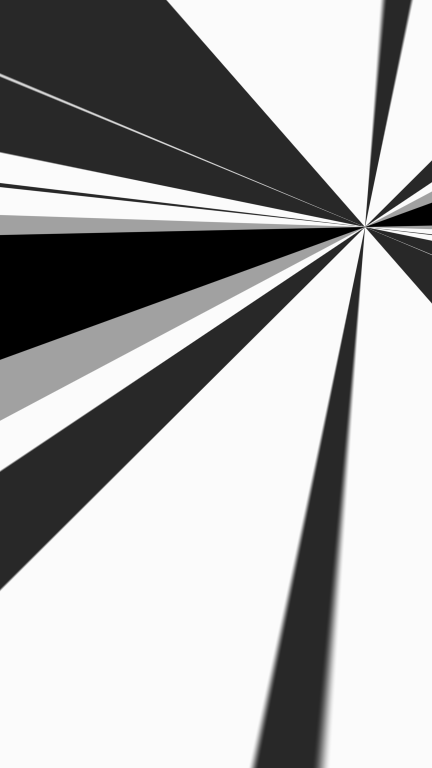
Reproduce this background procedurally as a WebGL 2 fragment shader.

```glsl
#version 300 es
precision highp float;

uniform vec2 u_resolution;
out vec4 outColor;

#define PI 3.14159265
#define CENTRE vec2(0.845, 0.7044)
#define PAPER 0.985
#define INK 0.157
#define GREY 0.632
#define BLACK 0.0
#define CRISP 0.0015
#define SOFT 0.003
#define SEAM 0.35

// Coverage of the wedge between two angles; each edge has its own blur.
float wedge(float angle, vec2 limits, vec2 blur, float pixelAngle) {
    vec2 halfWidth = max(blur, vec2(0.7 * pixelAngle));
    float rise = smoothstep(limits.x - halfWidth.x, limits.x + halfWidth.x, angle);
    float fall = smoothstep(limits.y - halfWidth.y, limits.y + halfWidth.y, angle);
    return rise * (1.0 - fall);
}

void main() {
    // Rays cross the centre, so opposite directions share one angle.
    vec2 offset = (gl_FragCoord.xy - CENTRE * u_resolution) / u_resolution.y;
    float angle = mod(atan(offset.y, offset.x) + 1.2, PI) - 1.2;
    float pixelAngle = 1.0 / (max(length(offset), 1e-4) * u_resolution.y);
    vec2 crisp = vec2(CRISP);
    vec2 soft = vec2(SOFT);

    // Broad dark rays and the blurred upright spoke.
    float ink = wedge(angle, vec2(-0.852, -0.202), soft, pixelAngle);
    ink = max(ink, wedge(angle, vec2(0.590, 0.783), soft, pixelAngle));
    ink = max(ink, wedge(angle, vec2(1.367, 1.490), vec2(0.010, 0.018), pixelAngle));

    // Hairlines: a pale seam in the dark ray, a dark one in the pale ray.
    float seam = wedge(angle, vec2(-0.398, -0.391), soft, pixelAngle);
    ink *= 1.0 - (1.0 - SEAM * 0.5) * seam;
    ink = max(ink, wedge(angle, vec2(-0.120, -0.109), crisp, pixelAngle));

    // Grey ray with a black core.
    float shade = mix(PAPER, INK, ink);
    float grey = wedge(angle, vec2(-0.033, 0.488), crisp * 0.3, pixelAngle);
    float core = wedge(angle, vec2(0.022, 0.349), crisp * 0.3, pixelAngle);
    shade = mix(shade, GREY, grey);
    shade = mix(shade, BLACK, core);

    outColor = vec4(vec3(shade), 1.0);
}
```
